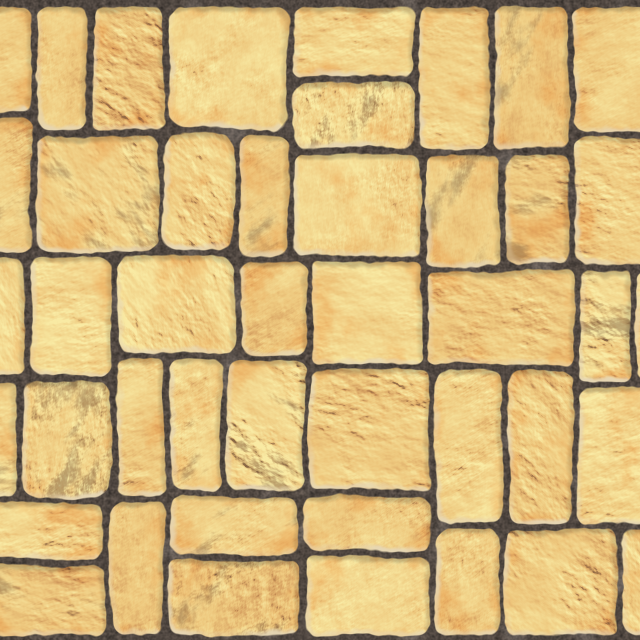
Reproduce this texture procedurally as a Shadertoy shader.

```glsl
// Wall of irregular golden sandstone blocks set in dark mortar.
#define ROWS 5.0          // lattice rows over the canvas height
#define JITTER 0.66       // how far joints wander from the lattice
#define GAP 0.0046        // half the joint width
#define EDGE_SOFT 0.0016  // softness of the block outline
#define RELIEF 1.0        // strength of the chiselled surface
#define GRAIN 42.0        // base frequency of the surface
#define MORTAR vec3(0.31, 0.275, 0.25)
#define TAN vec3(0.84, 0.63, 0.38)
#define GOLD vec3(0.93, 0.78, 0.49)
#define CREAM vec3(0.965, 0.885, 0.605)
#define PALE vec3(0.90, 0.84, 0.71)
#define BROWN vec3(0.47, 0.35, 0.24)

vec2 hash2(vec2 p) {
    vec3 q = fract(p.xyx * vec3(0.1031, 0.1030, 0.0973));
    q += dot(q, q.yzx + 33.33);
    return fract((q.xx + q.yz) * q.zy);
}

// Gradient noise, roughly -0.7 to 0.7
float noise(vec2 p) {
    vec2 i = floor(p), f = p - i;
    vec2 u = f * f * f * (f * (f * 6.0 - 15.0) + 10.0);
    vec2 e = vec2(1.0, 0.0);
    float a = dot(hash2(i) * 2.0 - 1.0, f);
    float b = dot(hash2(i + e) * 2.0 - 1.0, f - e);
    float c = dot(hash2(i + e.yx) * 2.0 - 1.0, f - e.yx);
    float d = dot(hash2(i + 1.0) * 2.0 - 1.0, f - 1.0);
    return mix(mix(a, b, u.x), mix(c, d, u.x), u.y);
}

float fbm(vec2 p) {
    float sum = 0.0, amp = 1.0;
    for (int i = 0; i < 4; i++) {
        sum += amp * noise(p);
        p = mat2(1.6, 1.2, -1.2, 1.6) * p + 7.3;
        amp *= 0.55;
    }
    return sum;
}

// Joints run level through even lattice corners and upright through odd ones,
// so every cell stays a rectangle and the joints interlock like pinwheels.
float jointY(vec2 v) {
    v.x += mod(v.x + v.y, 2.0);
    bool border = v.y < 0.5 || v.y > ROWS - 0.5;
    return v.y + (border ? 0.0 : (hash2(v + 31.0).x - 0.5) * JITTER);
}
float jointX(vec2 v) {
    v.y += 1.0 - mod(v.x + v.y, 2.0);
    return v.x + (hash2(v + 31.0).y - 0.5) * JITTER;
}

// Finds the block around q: its corners and a seed
void findBlock(vec2 q, out vec2 lo, out vec2 hi, out vec2 seed) {
    vec2 base = floor(q);
    lo = base; hi = base + 1.0; seed = base;
    for (int k = 0; k < 9; k++) {
        vec2 c = base + vec2(k % 3 - 1, k / 3 - 1);
        vec2 a = vec2(jointX(c), jointY(c));
        vec2 b = vec2(jointX(c + vec2(1, 0)), jointY(c + vec2(0, 1)));
        if (all(greaterThanEqual(q, a)) && all(lessThan(q, b))) {
            lo = a; hi = b; seed = c;
        }
    }
    // Cut many of the larger blocks in two, a few of them lengthwise
    vec2 size = hi - lo, r = hash2(seed + 77.0);
    if (size.x * size.y > 0.95 && r.x < 0.72) {
        bool wide = size.x > size.y;
        if (r.y < 0.3 && min(size.x, size.y) > 0.85) wide = !wide;
        vec2 axis = wide ? vec2(1, 0) : vec2(0, 1);
        vec2 cut = mix(lo, hi, mix(0.36, 0.64, fract(r.y * 9.0)));
        if (dot(q - cut, axis) < 0.0) hi = mix(hi, cut, axis);
        else { lo = mix(lo, cut, axis); seed += 40.0; }
    }
}

vec3 stoneColor(vec2 p, vec2 seed, float d, vec2 outward) {
    vec2 r = hash2(seed + 5.0), r2 = hash2(seed + 19.0);
    vec2 shift = r * 50.0;

    // Chiselled relief, streaked along a direction of its own
    float angle = (r.x - 0.5) * 2.4, ca = cos(angle), sa = sin(angle);
    mat2 grainTurn = mat2(ca, sa, -sa, ca);
    vec2 stretch = GRAIN * vec2(0.65, 1.25);
    vec2 toLight = vec2(-0.0020, -0.0032);
    float relief = fbm(grainTurn * p * stretch + shift)
                 - fbm(grainTurn * (p + toLight) * stretch + shift);
    float rough = smoothstep(-0.35, 0.5, fbm(p * 8.0 + shift) + 0.5 * (r2.x - 0.5));
    relief *= RELIEF * mix(0.5, 1.5, rough);

    // Tone from tan through gold to cream
    float blotch = fbm(grainTurn * p * vec2(7.0, 16.0) + shift.yx);
    float tone = 0.66 + 0.36 * (r.y - 0.5) + 0.42 * blotch + relief;
    tone += 0.10 * noise(p * 190.0) - 0.10 * rough + 0.05;
    vec3 col = mix(TAN, GOLD, clamp(tone * 2.0, -0.5, 1.0));
    col = mix(col, CREAM, clamp(tone * 2.0 - 1.0, 0.0, 1.3));

    // Rusty patches, deep pits and weathered stains
    float nearEdge = smoothstep(-0.04, 0.0, d);
    float rust = smoothstep(0.1, 0.7, fbm(p * 11.0 + shift + 9.0) + 0.25 * nearEdge);
    col = mix(col, col * vec3(0.98, 0.83, 0.70), rust * 0.7);
    float pits = smoothstep(0.28, 0.75, -relief) * rough;
    float stain = smoothstep(0.25, 0.75, blotch + 0.5 * r2.y - 0.25 - relief * 0.6);
    col = mix(col, BROWN, clamp(0.7 * pits + 0.45 * stain * step(0.6, r2.y), 0.0, 0.85));

    // Pale worn rim below and left, shaded rim above and right
    float facing = dot(outward, vec2(-0.55, -0.83));
    float rim = smoothstep(-0.011, -0.002, d + 0.006 * noise(p * 45.0 + shift));
    float worn = smoothstep(-0.3, 0.35, noise(p * 13.0 + shift));
    col = mix(col, PALE, rim * smoothstep(-0.3, 0.8, facing) * mix(0.3, 0.95, worn));
    return col * (1.0 - 0.22 * rim * max(-facing, 0.0));
}

void mainImage(out vec4 fragColor, in vec2 fragCoord) {
    vec2 p = fragCoord / iResolution.y;

    // Bend the joints a little, leaving a mortar strip at top and bottom
    vec2 bend = vec2(noise(p * 5.0 + 3.0), noise(p * 5.0 + 40.0)) * 0.011;
    bend.y *= smoothstep(0.0, 0.08, min(p.y, 1.0 - p.y));
    float pitch = 0.99 / ROWS;
    vec2 q = (p + bend - vec2(0.0, 0.003)) / pitch + vec2(0.4, 0.0);
    vec2 lo, hi, seed;
    findBlock(q, lo, hi, seed);

    // Rounded block with a chipped outline
    vec2 local = (q - 0.5 * (lo + hi)) * pitch;
    vec2 halfSize = 0.5 * (hi - lo) * pitch - GAP;
    float radius = mix(0.010, 0.024, hash2(seed + 3.0).x);
    vec2 e = abs(local) - halfSize;
    vec2 k = e + radius;
    float d = length(max(k, 0.0)) + min(max(k.x, k.y), 0.0) - radius;
    d += 0.006 * noise(p * 15.0 + seed * 3.7) + 0.0035 * noise(p * 65.0 + seed);
    if (q.y < 0.0 || q.y > ROWS) d = 0.02;
    vec2 outward = sign(local) * mix(vec2(0, 1), vec2(1, 0), smoothstep(-0.008, 0.008, e.x - e.y));

    // Gritty mortar
    float grit = noise(p * 120.0) + 0.7 * noise(p * 260.0);
    vec3 mortar = MORTAR * (1.0 + 0.45 * grit) + 0.10 * smoothstep(0.1, 0.5, noise(p * 18.0));

    float soft = max(EDGE_SOFT, 0.8 / iResolution.y);
    vec3 col = mix(stoneColor(p, seed, d, outward), mortar, smoothstep(-soft, soft, d));
    fragColor = vec4(clamp(col, 0.0, 1.0), 1.0);
}
```
